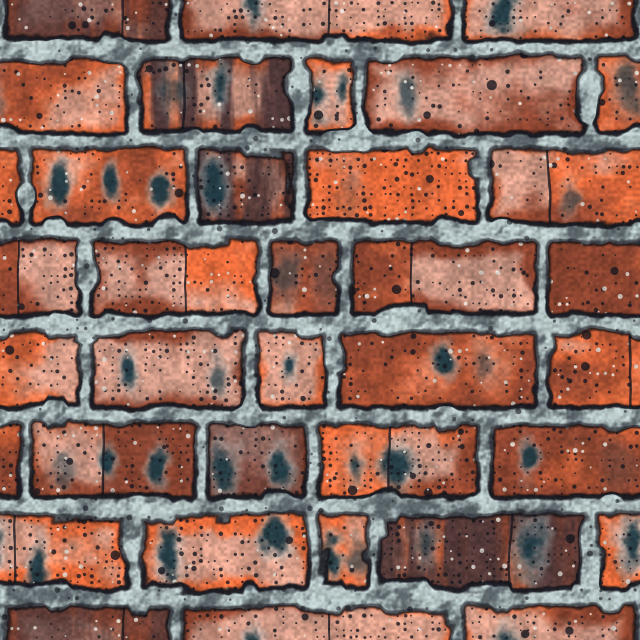
Reproduce this texture procedurally as a Shadertoy shader.

```glsl
const float ROWS = 7.0;
const float ROW_SHIFT = 0.464;
const float LONG_BRICK = 0.285;
const float SHORT_BRICK = 0.14;
const vec2 HALF_GAP = vec2(0.009, 0.0125);
const float CORNER = 0.007;
const float WARP = 0.012;
const float ROUGHNESS = 0.012;
const float SPILL = 0.010;
const float CREVICE = 0.006;
const int SMUDGES = 3;
const vec3 RUST = vec3(0.55, 0.27, 0.19);
const vec3 ORANGE = vec3(0.88, 0.41, 0.23);
const vec3 PALE = vec3(0.83, 0.63, 0.56);
const vec3 CHARRED = vec3(0.30, 0.21, 0.21);
const vec3 TEAL = vec3(0.10, 0.21, 0.25);
const vec3 SOOT = vec3(0.09, 0.09, 0.12);
const vec3 MORTAR_DARK = vec3(0.36, 0.40, 0.42);
const vec3 MORTAR_LIGHT = vec3(0.72, 0.78, 0.78);
const vec3 CHALK = vec3(0.86, 0.84, 0.81);

struct Brick { vec2 pos; vec2 halfSize; vec2 id; };

float hash(vec2 p) {
    return fract(sin(dot(p, vec2(127.1, 311.7))) * 43758.5);
}

// Value noise with a whole number of cells across the canvas
float noise(vec2 uv, vec2 cells) {
    vec2 p = uv * cells, i = floor(p), f = fract(p);
    f = f * f * (3.0 - 2.0 * f);
    vec2 a = mod(i, cells), b = mod(i + 1.0, cells), seed = cells * 0.37;
    return mix(mix(hash(a + seed), hash(vec2(b.x, a.y) + seed), f.x),
               mix(hash(vec2(a.x, b.y) + seed), hash(b + seed), f.x), f.y);
}

float fbm(vec2 uv, vec2 cells) {
    float sum = 0.0, amp = 0.533;
    for (int i = 0; i < 4; i++) {
        sum += amp * noise(uv, cells);
        cells *= 2.0;
        amp *= 0.5;
    }
    return sum;
}

float roundBox(vec2 p, vec2 halfSize, float r) {
    vec2 e = abs(p) - halfSize + r;
    return length(max(e, 0.0)) + min(max(e.x, e.y), 0.0) - r;
}

// Scattered dots, at most one per grid cell
float specks(vec2 uv, float grid, float density) {
    vec2 p = uv * grid, c = mod(floor(p), grid);
    vec2 centre = 0.35 + 0.3 * vec2(hash(c + 3.1), hash(c + 7.7));
    float r = mix(0.12, 0.33, pow(hash(c + 5.3), 2.0));
    float soft = 0.7 * grid / iResolution.y;
    float dist = length(fract(p) - centre);
    return step(1.0 - density, hash(c + grid)) * (1.0 - smoothstep(r - soft, r + soft, dist));
}

// Each row: two long bricks, a short one and the remainder, shifted by a wave
Brick findBrick(vec2 uv) {
    float v = (1.0 - uv.y) * ROWS + ROW_SHIFT;
    float row = mod(floor(v), ROWS);
    float wave = cos(18.849556 * row / ROWS);
    float x = fract(uv.x - 0.825 + 0.11 * wave);
    float second = 2.0 * LONG_BRICK - 0.03 * hash(vec2(row, 4.0));
    float shortWidth = row < 0.5 ? 0.0 : SHORT_BRICK + 0.05 * wave;
    vec4 ends = vec4(LONG_BRICK, second, second + shortWidth, 1.0);
    float left = 0.0, right = 1.0, index = 0.0;
    for (int i = 0; i < 4; i++) {
        right = ends[i];
        index = float(i);
        if (x < right) break;
        left = right;
    }
    vec2 id = vec2(index, row) + 1.0;
    vec2 pos = vec2(x - 0.5 * (left + right), (0.5 - fract(v)) / ROWS);
    pos.y += 0.03 * (hash(id + 8.0) - 0.5) * pos.x;
    vec2 halfSize = 0.5 * vec2(right - left, 1.0 / ROWS) - HALF_GAP;
    return Brick(pos, halfSize - 0.003 * hash(id + 2.0), id);
}

vec3 brickColor(Brick b, vec2 uv, float d, float rough) {
    float blotch = fbm(uv, vec2(9.0, 12.0));
    float streak = fbm(uv, vec2(48.0, 7.0));

    // A crack splits many long bricks into two tones
    float crackX = (hash(b.id + 6.0) - 0.5) * b.halfSize.x + 0.006 * (streak - 0.5);
    float cracked = step(0.09, b.halfSize.x) * step(0.35, hash(b.id + 9.0));
    vec2 id = b.id + 20.0 * cracked * step(crackX, b.pos.x);

    // Fired clay: rust to orange, pale core, charred streaks
    float fire = blotch + 0.9 * (hash(id + 1.3) - 0.45);
    vec3 col = mix(RUST, ORANGE, smoothstep(0.3, 0.7, fire));
    float core = smoothstep(0.004, 0.028, -d + 0.07 * (blotch - 0.5));
    float pale = smoothstep(0.35, 0.65, blotch + 0.9 * (hash(id + 4.7) - 0.5));
    col = mix(col, PALE, 0.9 * core * pale);
    float charred = smoothstep(0.72, 0.9, hash(b.id + 5.9));
    col = mix(col, CHARRED, charred * smoothstep(0.2, 0.6, streak));
    col *= 0.72 + 0.28 * (streak + rough);

    // Upright smudges with a grey halo
    for (int i = 0; i < SMUDGES; i++) {
        vec2 seed = b.id + 11.0 * float(i + 1);
        float slot = (float(i) + 0.3 + 0.4 * hash(seed)) / float(SMUDGES) * 2.0 - 1.0;
        vec2 centre = b.halfSize * vec2(0.85 * slot, 0.5 * (hash(seed + 2.0) - 0.5));
        vec2 radius = mix(vec2(0.012, 0.026), vec2(0.024, 0.046), hash(seed + 3.0));
        float r = length((b.pos - centre) / radius) + 1.3 * (rough - 0.5) + 0.9 * (blotch - 0.5);
        float strength = smoothstep(0.5, 0.75, hash(seed + 4.0));
        col = mix(col, MORTAR_LIGHT * 0.9, 0.45 * strength * (1.0 - smoothstep(0.8, 1.6, r)));
        col = mix(col, TEAL, 0.92 * strength * (1.0 - smoothstep(0.35, 1.05, r)));
    }

    // Pits, chalk flecks, crack line and sooty rim
    float pitted = 0.15 + 0.35 * hash(id + 7.1);
    float pits = max(specks(uv, 94.0, pitted), specks(uv, 41.0, 0.07));
    col = mix(col, SOOT, 0.8 * pits);
    col = mix(col, CHALK, 0.85 * specks(uv, 83.0, 0.08));
    float line = 1.0 - smoothstep(0.0008, 0.0026, abs(b.pos.x - crackX));
    col = mix(col, SOOT, 0.8 * cracked * line);
    return col * mix(0.45, 1.0, smoothstep(0.0, 0.007, -d));
}

vec3 mortarColor(vec2 uv) {
    float height = fbm(uv, vec2(30.0));
    float slope = height - fbm(uv + vec2(-0.003, 0.004), vec2(30.0));
    float light = smoothstep(0.2, 0.65, height + 1.3 * slope);
    vec3 col = mix(MORTAR_DARK, MORTAR_LIGHT, light);
    return mix(col, SOOT, 0.6 * specks(uv, 71.0, 0.12));
}

void mainImage(out vec4 fragColor, in vec2 fragCoord) {
    vec2 uv = fragCoord / iResolution.xy;
    float px = 1.0 / iResolution.y;
    vec2 warp = vec2(fbm(uv, vec2(9.0)), fbm(uv, vec2(11.0))) - 0.5;
    Brick b = findBrick(uv + WARP * warp);

    // Chipped outline with mortar spilling over it
    float rough = fbm(uv, vec2(42.0));
    float d = roundBox(b.pos, b.halfSize, CORNER) + ROUGHNESS * (rough - 0.5);
    d += SPILL * smoothstep(0.62, 0.85, noise(uv, vec2(23.0)));

    // Shadowed crevice, deepest under the brick
    float under = smoothstep(0.3, -0.6, b.pos.y / b.halfSize.y);
    float crevice = 1.0 - smoothstep(0.2, 1.0, abs(d - 0.001) / CREVICE);
    vec3 col = mix(mortarColor(uv), brickColor(b, uv, d, rough), 1.0 - smoothstep(-px, px, d));
    col = mix(col, SOOT, crevice * mix(0.65, 0.95, under));
    col *= 0.86 + 0.28 * noise(uv, vec2(210.0));
    fragColor = vec4(clamp(col, 0.0, 1.0), 1.0);
}
```
